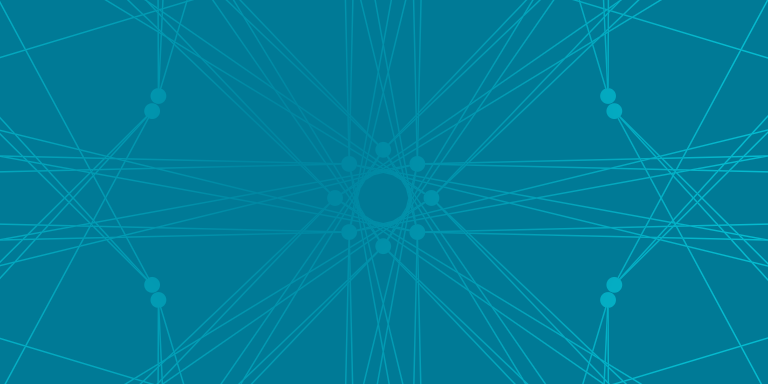
A Shadertoy shader for this background:

```glsl
// A teal background with an eightfold star of thin rays and round nodes.
// One motif of rays and two nodes is repeated by rotation and reflection;
// a soft radial gradient brightens the strokes away from the middle.

// Lengths are in canvas heights, angles in degrees.
const vec3 BACKGROUND = vec3(0.0, 0.48, 0.59);
const vec3 STROKE_DIM = vec3(0.0, 0.53, 0.635);
const vec3 STROKE_BRIGHT = vec3(0.02, 0.73, 0.81);

const vec2 STAR_OFFSET = vec2(-0.002, -0.0156);   // from the canvas centre
const vec2 GLOW_OFFSET = vec2(-0.22, 0.10);
const float GLOW_START = 0.15;
const float GLOW_END = 1.15;

const int FOLDS = 8;
const float INNER_RADIUS = 0.1255;
const float OUTER_RADIUS = 0.643;
const float OUTER_ANGLE = 20.6;
const float NODE_RADIUS = 0.0205;
const float HALF_STROKE = 0.0019;
const float HUB_RADIUS = 0.070;
const float HUB_HALF_WIDTH = 0.004;

const float PARALLEL_SPREAD = 1.3;    // inner pair leaving along the axis
const float CROSS_ANGLE = 12.0;       // inner pair grazing the hub
const float CROSS_SPREAD = 1.7;
const float OUTER_PAIR_ANGLE = -46.25;
const float OUTER_PAIR_SPREAD = 1.45;
const float OUTER_SINGLE_ANGLE = -61.7;

vec2 direction(float degrees_) {
    float a = radians(degrees_);
    return vec2(cos(a), sin(a));
}

// Distance to a ray without an end.
float rayDistance(vec2 p, vec2 start, float angle) {
    vec2 dir = direction(angle);
    vec2 q = p - start;
    return length(q - dir * max(dot(q, dir), 0.0));
}

// Distance to two rays that spread from one point.
float rayPair(vec2 p, vec2 start, float angle, float spread) {
    return min(rayDistance(p, start, angle - spread),
               rayDistance(p, start, angle + spread));
}

// Signed distance to one copy of the motif.
float motif(vec2 p) {
    vec2 inner = INNER_RADIUS * direction(45.0);
    vec2 outer = OUTER_RADIUS * direction(OUTER_ANGLE);

    float rays = rayPair(p, inner, 0.0, PARALLEL_SPREAD);
    rays = min(rays, rayPair(p, -inner, CROSS_ANGLE, CROSS_SPREAD));
    rays = min(rays, rayPair(p, outer, OUTER_PAIR_ANGLE, OUTER_PAIR_SPREAD));
    rays = min(rays, rayDistance(p, outer, OUTER_SINGLE_ANGLE));

    float nodes = min(length(p - inner), length(p - outer));
    return min(rays - HALF_STROKE, nodes - NODE_RADIUS);
}

void mainImage(out vec4 fragColor, in vec2 fragCoord) {
    float pixel = 1.0 / iResolution.y;
    vec2 canvas = (fragCoord - 0.5 * iResolution.xy) * pixel;
    vec2 p = canvas - STAR_OFFSET;

    // Hub ring, then the motif in every rotation and its mirror
    float d = abs(length(p) - HUB_RADIUS) - HUB_HALF_WIDTH;
    for (int i = 0; i < FOLDS; i++) {
        vec2 axis = direction(360.0 * float(i) / float(FOLDS));
        vec2 q = vec2(dot(p, axis), dot(p, vec2(-axis.y, axis.x)));
        d = min(d, min(motif(q), motif(vec2(q.x, -q.y))));
    }

    // Gradient stroke over the flat ground
    float glow = (length(canvas - GLOW_OFFSET) - GLOW_START)
               / (GLOW_END - GLOW_START);
    vec3 stroke = mix(STROKE_DIM, STROKE_BRIGHT, clamp(glow, 0.0, 1.0));
    float coverage = clamp(0.5 - d / pixel, 0.0, 1.0);
    fragColor = vec4(mix(BACKGROUND, stroke, coverage), 1.0);
}
```
